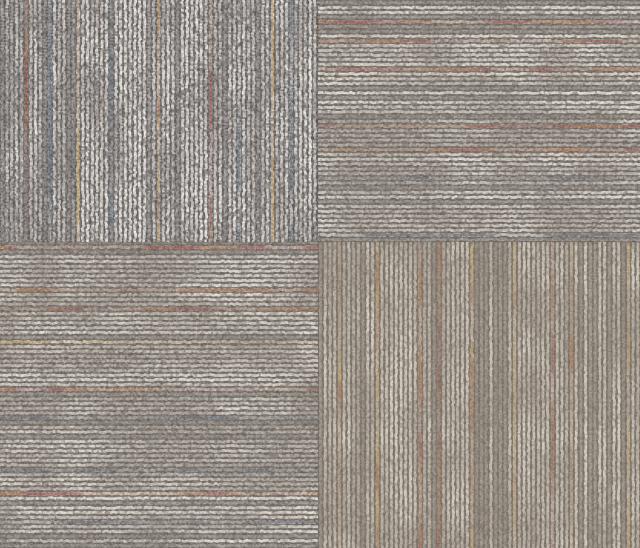
Reproduce this texture procedurally as a WebGL 1 fragment shader.

```glsl
precision highp float;
// Four loop-pile carpet tiles, quarter-turned, with ribbed yarn and broken pinstripes.
uniform vec2 u_resolution;

// Lengths are fractions of the canvas width.
const vec2 SPLIT = vec2(0.497, 0.478);   // corner where the four tiles meet
const float TILE_SIZE = 0.5;
const float RIB_PITCH = 0.0074;
const float RIB_HALF_WIDTH = 0.29;       // in ribs
const float STITCH_LENGTH = 0.0046;
const float LOOP_WANDER = 0.26;          // in ribs
const float LOOP_DROPOUT = 0.50;
const float PATCH_LENGTH = 0.062;
const float PATCH_WIDTH = 0.036;
const float SEAM_WIDTH = 0.0015;
const float SEAM_DEPTH = 0.04;
const float DARK_RIB_SHARE = 0.14;
const float GRAIN = 0.17;
const int ACCENT_COUNT = 9;

const vec3 BACKING = vec3(0.485, 0.460, 0.435);
const vec3 PALE_YARN = vec3(0.83, 0.81, 0.78);
const vec3 TAUPE_YARN = vec3(0.665, 0.635, 0.605);
const vec3 DARK_YARN = vec3(0.53, 0.505, 0.485);
const vec3 MID_TONE = vec3(0.60, 0.575, 0.55);
const vec3 GOLD = vec3(0.74, 0.64, 0.46);
const vec3 RUST = vec3(0.66, 0.49, 0.38);
const vec3 RED = vec3(0.61, 0.40, 0.38);
const vec3 SLATE = vec3(0.46, 0.48, 0.50);
const vec3 WARMTH = vec3(0.008, 0.0, -0.014);

float hash(vec2 p) {
  return fract(sin(dot(p, vec2(127.1, 311.7))) * 43758.5453);
}

float noise(vec2 p) {
  vec2 i = floor(p);
  vec2 f = fract(p);
  f = f * f * (3.0 - 2.0 * f);
  return mix(mix(hash(i), hash(i + vec2(1.0, 0.0)), f.x),
             mix(hash(i + vec2(0.0, 1.0)), hash(i + vec2(1.0, 1.0)), f.x), f.y);
}

// Base yarn: pale ribs with faint blocks, bands and single dark ribs.
vec3 yarnColour(float along, float row, float seed) {
  float ragged = along + 0.016 * (hash(vec2(row, seed + 3.0)) - 0.5);
  float across = row * RIB_PITCH;
  float blocks = noise(vec2(ragged / PATCH_LENGTH, across / PATCH_WIDTH) + seed);
  float crossBands = noise(vec2(ragged / 0.035, seed + 9.5));
  float ribBands = noise(vec2(row * 0.4, seed + 5.5));
  float cover = 0.45 * blocks + 0.2 * crossBands + 0.35 * ribBands;
  float taupe = smoothstep(0.25, 0.75, cover) + 0.5 * (hash(vec2(row, seed)) - 0.5);
  vec3 colour = mix(PALE_YARN, TAUPE_YARN, clamp(taupe, 0.0, 1.0));
  float dark = step(hash(vec2(row, seed + 7.0)), DARK_RIB_SHARE);
  return mix(colour, DARK_YARN, 0.7 * dark);
}

// Pinstripe colour in rgb, its strength in a; hue and strength drift along the yarn.
vec4 accentStripe(float along, float row, float seed) {
  vec4 stripe = vec4(0.0);
  for (int i = 0; i < ACCENT_COUNT; i++) {
    vec2 key = vec2(float(i), seed + 20.0);
    float slot = (float(i) + 0.1 + 0.8 * hash(key)) / float(ACCENT_COUNT);
    float onRow = 1.0 - step(0.5, abs(row - floor(slot * TILE_SIZE / RIB_PITCH)));
    float kind = hash(key + 4.0);
    float drift = noise(vec2(along * 18.0, float(i) + seed));
    vec3 warm = mix(kind < 0.4 ? GOLD : RUST, kind < 0.4 ? RUST : RED,
                    smoothstep(0.5, 0.7, drift));
    float worn = noise(vec2(along * 20.0, float(i) + 40.0 + seed));
    float strength = 0.25 + 0.6 * smoothstep(0.25, 0.75, worn);
    stripe = mix(stripe, vec4(kind > 0.72 ? SLATE : warm, strength), onRow);
  }
  return stripe;
}

void main() {
  vec2 p = gl_FragCoord.xy / u_resolution.x;
  float pixel = 1.0 / u_resolution.x;

  // Tile and its yarn direction.
  vec2 tile = step(SPLIT, p);
  vec2 local = p - tile * SPLIT;
  float turned = mod(tile.x + tile.y, 2.0);
  vec2 yarn = mix(local, local.yx, turned);
  float seed = dot(tile, vec2(17.0, 31.0)) + 2.0;
  float lean = tile.x - tile.y;

  // Straight ribs; roughness is greatest in the upper left tile.
  float rib = yarn.y / RIB_PITCH;
  float row = floor(rib);
  float offset = fract(rib) - 0.5;
  float rough = 1.0 - 0.25 * lean;

  // Irregular loops: each wanders sideways and some sink into the pile.
  float stitch = yarn.x / STITCH_LENGTH + 9.0 * hash(vec2(row, seed + 11.0));
  float wander = LOOP_WANDER * rough * (noise(vec2(stitch, row * 3.0 + seed)) - 0.5);
  float blur = max(0.12, 0.6 * pixel / RIB_PITCH);
  float loops = 1.0 - smoothstep(RIB_HALF_WIDTH - blur, RIB_HALF_WIDTH + blur,
                                 abs(offset - wander));
  float sunk = noise(vec2(stitch * 1.2 + 5.0, row * 5.0 + seed));
  loops *= 1.0 - LOOP_DROPOUT * rough * smoothstep(0.45, 0.95, sunk);

  // Pinstripes are narrow and lie between the loops.
  vec4 accent = accentStripe(yarn.x, row, seed);
  float line = 1.0 - smoothstep(0.27 - blur, 0.27 + blur, abs(offset - 0.5 * wander));
  vec3 colour = mix(BACKING, yarnColour(yarn.x, row, seed), loops);
  colour = mix(colour, accent.rgb, accent.a * line);

  // Fibre grain, tile contrast and warmth.
  float grain = noise(p / 0.0024) - 0.5;
  colour += GRAIN * rough * grain;
  colour = mix(MID_TONE, colour, 1.0 - 0.12 * lean) + WARMTH * lean;

  // Tiles butt together with a faint ragged seam.
  vec2 gap = abs(p - SPLIT + 0.002 * (noise(p * 160.0) - 0.5));
  float seam = 1.0 - smoothstep(0.0, SEAM_WIDTH + pixel, min(gap.x, gap.y));
  gl_FragColor = vec4(clamp(colour - SEAM_DEPTH * seam, 0.0, 1.0), 1.0);
}
```
